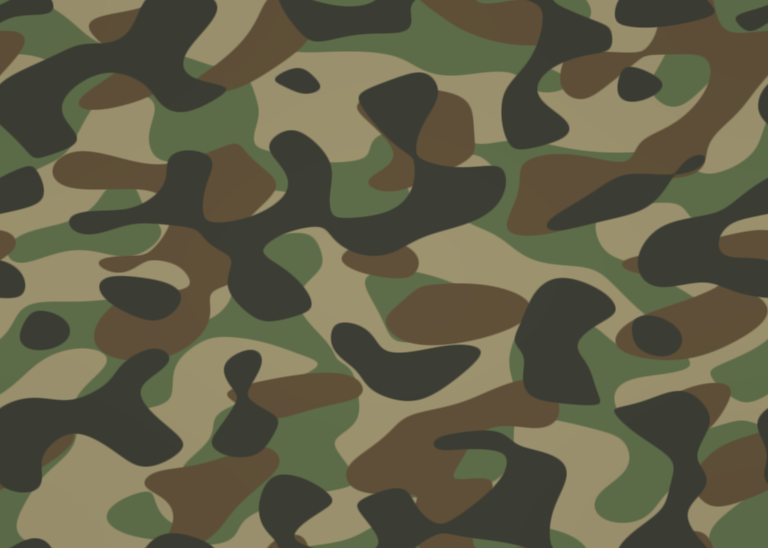
This pattern is drawn by a Shadertoy shader. Its source:

```glsl
const float TAU = 6.2831853;

float hash(float n) {
    n = fract(n * 0.1031);
    n *= n + 33.33;
    n *= n + n;
    return fract(n);
}

// Sum of waves with whole wave numbers: wraps on both axes, mean 0, variance 1.
// stretch lengthens the blobs sideways, tilt leans them up to the right.
float blobField(vec2 uv, float seed, float stretch, float tilt) {
    const int WAVES = 44;
    float sum = 0.0;
    for (int i = 0; i < WAVES; i++) {
        float n = seed + float(i);
        float angle = 0.5 * TAU * (float(i) + 0.5) / float(WAVES);
        float frequency = mix(2.6, 8.6, hash(n));
        vec2 k = frequency * vec2(cos(angle) / stretch, sin(angle));
        k.x -= tilt * k.y;
        sum += cos(TAU * (dot(floor(k + 0.5), uv) + hash(n + 57.0)));
    }
    return sum * sqrt(2.0 / float(WAVES));
}

// Coverage of the area above a level, with a smooth edge about a pixel wide
float cover(float field, float level) {
    float edge = max(1.1 * fwidth(field), 1e-4);
    return smoothstep(-edge, edge, field - level);
}

void mainImage(out vec4 fragColor, in vec2 fragCoord) {
    vec2 uv = fragCoord / iResolution.xy;

    // Wrapping sway bends the outlines
    vec2 p = uv + 0.01 * sin(TAU * (uv.yx * vec2(4.0, 3.0) + vec2(0.1, 0.6)));

    vec3 sand = vec3(0.61, 0.57, 0.43);
    vec3 green = vec3(0.365, 0.425, 0.285);
    vec3 brown = vec3(0.375, 0.312, 0.22);
    vec3 black = vec3(0.233, 0.238, 0.203);

    // Paint layers from the ground up
    vec3 color = sand;
    color = mix(color, green, cover(blobField(p, 211.0, 1.3, 0.1), 0.17));
    color = mix(color, brown, cover(blobField(p, 433.0, 1.35, 0.2), 0.48));
    color = mix(color, black, cover(blobField(p, 659.0, 1.1, 0.2), 0.43));

    // Faint broad shading, darkest along the borders
    vec2 light = 0.5 - 0.5 * cos(TAU * uv);
    color *= 0.97 + 0.02 * (light.x + light.y);

    fragColor = vec4(color, 1.0);
}
```
